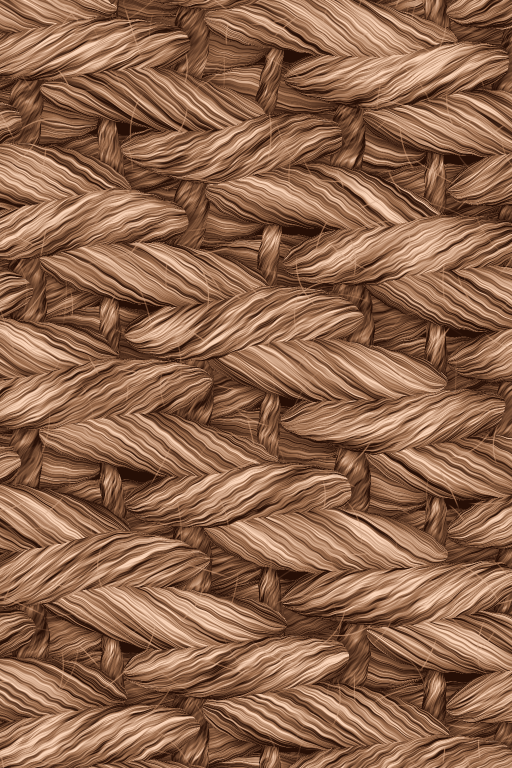
Give the GLSL for this texture, as a Shadertoy shader.

```glsl
// Woven plant-fibre matting: twisted strands in a staircase weave, tied by upright cords.

const vec2 FIRST = vec2(0.104, 0.935);    // centre of the first strand
const vec2 STEP = vec2(0.1055, -0.0648);  // offset from one strand to the next
const float ROW = 0.2246;                 // vertical repeat
const vec2 TIE = vec2(0.143, 0.008);      // cord position relative to its strand
const vec3 DARK = vec3(0.15, 0.06, 0.025);
const vec3 TAN = vec3(0.61, 0.42, 0.292);
const vec3 STRAW = vec3(0.98, 0.83, 0.72);

struct Surface {
    float height;
    float layer;  // 0: back strand, 1: cord, 2: front strand
    vec2 fibre;   // x: across the fibres, y: along them
    float light;
    float seed;
    float gap;    // distance to the nearest front strand
};

float hash(vec2 p) {
    return fract(sin(dot(p, vec2(41.37, 289.13))) * 4375.85);
}

mat2 rotation(float a) {
    return mat2(cos(a), -sin(a), sin(a), cos(a));
}

// Brightness of one fibre, drifting slowly along its length
float fibreTone(float index, float along, float seed) {
    float h = hash(vec2(index, seed));
    return sin(6.283 * h + along * (0.4 + 2.2 * fract(h * 17.0)));
}

float fibreLayer(vec2 q, float density, float seed) {
    float x = q.x * density + 0.4 * sin(q.y * 2.3 + seed * 9.0) + 0.2 * sin(q.y * 6.1 + seed * 31.0);
    float i = floor(x);
    return mix(fibreTone(i, q.y, seed), fibreTone(i + 1.0, q.y, seed),
               smoothstep(0.25, 0.75, x - i));
}

// Tapered twisted strand along x; keeps the highest surface
void addStrand(inout Surface s, vec2 p, vec2 size, float twist, float layer, float seed) {
    float u = p.x / size.x;
    if (abs(u) >= 1.0) return;
    float taper = pow(1.0 - u * u, 0.46);
    float v = p.y / (size.y * taper);
    if (abs(v) >= 1.0) return;
    float bulge = sqrt(1.0 - v * v);
    float height = layer + bulge * taper - 0.5 * u * u * u * u;
    if (height <= s.height) return;
    float turn = asin(v);
    s.height = height;
    s.layer = layer;
    s.fibre = vec2(p.x - twist * turn, turn + u);
    s.light = bulge * mix(0.45, 1.0, taper) + 0.12 * v;
    s.seed = seed;
}

Surface weave(vec2 p) {
    Surface s = Surface(-1.0, 0.0, vec2(0.0), 0.0, 0.0, 1.0);
    p += 0.003 * sin(p.yx * vec2(31.0, 23.0) + vec2(0.4, 1.7));
    p += 0.0007 * sin(p.yx * vec2(190.0, 230.0) + 5.0 * sin(p * 37.0));
    float nearest = round((p.x - FIRST.x) / STEP.x);
    for (int i = -3; i <= 2; i++) {
        float column = nearest + float(i);
        vec2 local = p - FIRST - column * STEP;
        float row = round(local.y / ROW);
        local.y -= row * ROW;
        float seed = hash(vec2(column, row) + 3.7);
        float vary = hash(vec2(row, column) + 8.1) - 0.5;
        float odd = mod(column, 2.0);

        // Front strand: twist and tilt alternate from step to step
        vec2 size = vec2(0.157, 0.0425) * (1.0 + 0.10 * vary);
        vec2 q = local - vec2(0.016 * vary, 0.008 * (seed - 0.5));
        q = rotation(mix(0.08, -0.13, odd) + 0.05 * vary) * q;
        q.y -= 0.004 * sin(q.x * 22.0 + seed * 6.0);
        addStrand(s, q, size, mix(0.080, -0.075, odd), 2.0, seed);
        s.gap = min(s.gap, (length(q / size) - 1.0) * size.y);

        // Upright cord, with a flatter strand behind it
        vec2 c = local - TIE - vec2(0.008 * vary, 0.0);
        addStrand(s, c, vec2(0.105, 0.040), 0.11 * sign(vary), 0.0, seed + 2.0);
        c = rotation(0.25 * vary - 0.04) * c;
        float cordWidth = mix(0.025, 0.0145, odd) * (1.0 + 0.2 * vary);
        addStrand(s, vec2(c.y, c.x), vec2(0.078, cordWidth), 0.036, 1.0, seed + 4.0);
    }
    return s;
}

float strandTone(Surface s) {
    if (s.height <= -1.0) return 0.0;
    vec2 f = s.fibre;
    vec2 crossing = vec2(f.x + 0.009 * f.y, f.y);
    float tone = 0.14 + 0.57 * s.light;
    tone += 0.10 * fibreLayer(f, 45.0, s.seed);
    tone += 0.17 * fibreLayer(f, 130.0, s.seed + 0.3);
    tone += 0.19 * fibreLayer(crossing, 260.0, s.seed + 0.6);
    tone += 0.15 * fibreLayer(f - (crossing - f), 430.0, s.seed + 0.9);
    // Weathered streaks and thin shadows between fibres
    tone -= 0.24 * smoothstep(0.50, 0.95, fibreLayer(f, 75.0, s.seed + 0.8));
    tone -= 0.20 * smoothstep(0.70, 1.0, fibreLayer(crossing, 190.0, s.seed + 0.5));
    float shade = smoothstep(-0.006, 0.016, s.gap);
    return s.layer < 1.5 ? tone * mix(0.25, 0.88 + 0.17 * s.layer, shade) : tone;
}

// Loose curved hairs, one per grid cell
float strayHairs(vec2 p) {
    const float CELL = 0.045;
    float hairs = 0.0;
    for (int i = 0; i < 9; i++) {
        vec2 id = floor(p / CELL) + vec2(float(i % 3), float(i / 3)) - 1.0;
        float h = hash(id + 0.3);
        vec2 centre = (id + vec2(h, hash(id + 5.1))) * CELL;
        vec2 q = rotation(6.283 * hash(id + 9.7)) * (p - centre);
        float reach = mix(0.012, 0.042, fract(h * 13.0));
        float bend = (fract(h * 29.0) - 0.5) * 16.0;
        float line = 1.0 - smoothstep(0.0003, 0.0013, abs(q.y - bend * q.x * q.x));
        line *= 1.0 - smoothstep(0.5 * reach, reach, abs(q.x));
        hairs = max(hairs, line * fract(h * 7.0));
    }
    return hairs;
}

void mainImage(out vec4 fragColor, in vec2 fragCoord) {
    vec3 color = vec3(0.0);
    // Four samples smooth the edges
    for (int i = 0; i < 4; i++) {
        vec2 offset = vec2(float(i % 2), float(i / 2)) * 0.5 - 0.25;
        vec2 p = (fragCoord + offset) / iResolution.y;
        float tone = clamp(strandTone(weave(p)), 0.0, 1.0);
        tone = mix(tone, 0.80, 0.65 * strayHairs(p));
        color += mix(mix(DARK, TAN, min(tone * 2.0, 1.0)), STRAW, max(tone * 2.0 - 1.0, 0.0));
    }
    fragColor = vec4(color / 4.0, 1.0);
}
```
